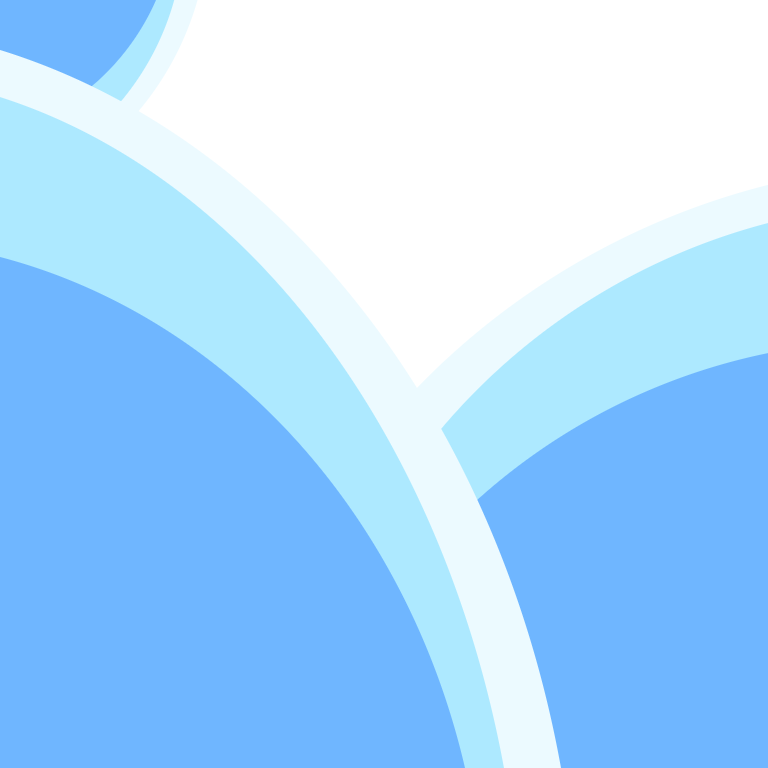
This background is drawn by a WebGL 2 fragment shader. Its source:

```glsl
#version 300 es
precision highp float;

uniform vec2 u_resolution;
out vec4 fragColor;

const vec3 WHITE = vec3(1.0);
const vec3 PALE  = vec3(0.925, 0.98, 1.0);
const vec3 CYAN  = vec3(0.68, 0.914, 1.0);
const vec3 BLUE  = vec3(0.435, 0.715, 1.0);

// Ellipses as (center, radii) in canvas units, back to front
const int BUBBLES = 3;
const int BANDS = 3;
const vec4 ELLIPSES[BUBBLES * BANDS] = vec4[](
    // top left bubble: rim, band, core
    vec4(-0.1185, 1.1068, 0.3906, 0.3906),
    vec4(-0.1120, 1.0938, 0.3516, 0.3516),
    vec4(-0.0807, 1.1243, 0.3099, 0.3099),
    // right bubble
    vec4(1.2363, -0.1768, 0.9654, 0.9654),
    vec4(1.2099, -0.0957, 0.8322, 0.8322),
    vec4(1.1617, -0.2507, 0.8073, 0.8073),
    // left bubble
    vec4(-0.2373, -0.2747, 0.9922, 1.2458),
    vec4(-0.2046, -0.2866, 0.8868, 1.1924),
    vec4(-0.1840, -0.2355, 0.8164, 0.9247)
);
const vec3 BAND_COLORS[BANDS] = vec3[](PALE, CYAN, BLUE);

// First-order signed distance to an ellipse
float ellipseDistance(vec2 p, vec2 radii) {
    float k = length(p / radii);
    return k * (k - 1.0) / max(length(p / (radii * radii)), 1e-4);
}

void main() {
    vec2 uv = gl_FragCoord.xy / u_resolution;
    float pixel = 1.0 / min(u_resolution.x, u_resolution.y);

    // Paint each bubble over the last, from rim to core
    vec3 color = WHITE;
    for (int i = 0; i < BUBBLES * BANDS; i++) {
        vec4 e = ELLIPSES[i];
        float d = ellipseDistance(uv - e.xy, e.zw);
        float coverage = clamp(0.5 - d / pixel, 0.0, 1.0);
        color = mix(color, BAND_COLORS[i % BANDS], coverage);
    }

    fragColor = vec4(color, 1.0);
}
```
